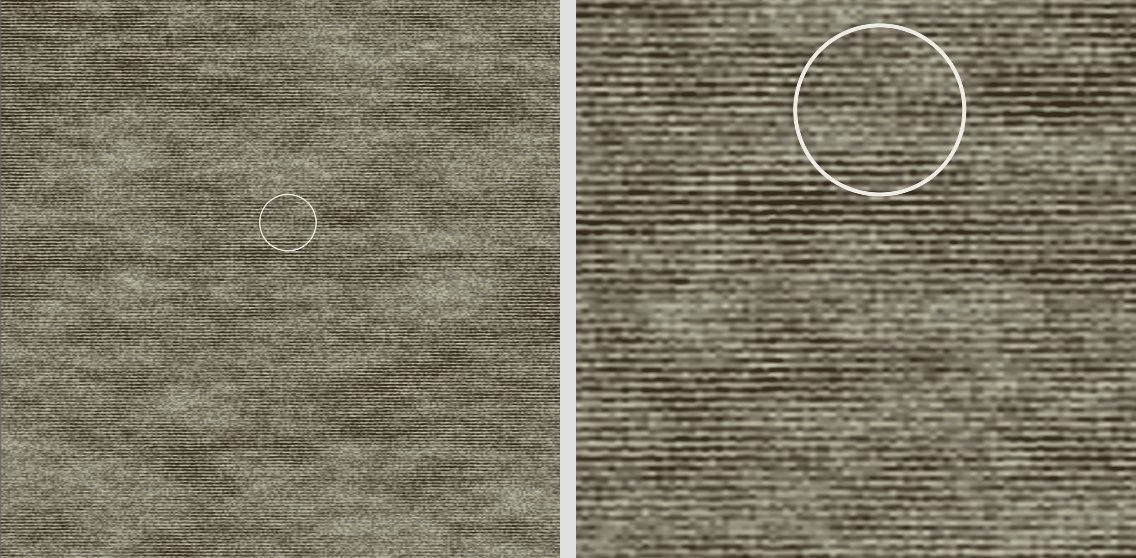
Left, the full canvas; right, a detail of the centre.
This texture is drawn by a WebGL 1 fragment shader. Its source:

```glsl
precision highp float;
// Worn ribbed cloth: fine horizontal threads in olive brown under streaky pale wear.
// Stretched value noise makes the wear, a sine wave the ribs, fine noise the grain;
// a thin pale ring lies above the centre and a grey edge runs down the left.

uniform vec2 u_resolution;

#define RIB_COUNT 170.0
#define RIB_CONTRAST 0.33
#define GRAIN_SCALE vec2(250.0, 370.0)
#define GRAIN_CONTRAST 0.72
#define WEAR_SCALE vec2(6.5, 23.0)
#define WEAR_CONTRAST 0.72
#define BLOTCH_CONTRAST 0.32
#define STREAK_CONTRAST 0.3
#define MEAN_TONE 0.51
#define RING_CENTER vec2(0.516, 0.601)
#define RING_RADIUS 0.0505
#define RING_HALF_WIDTH 0.0012

const vec3 DARK_BROWN = vec3(0.28, 0.25, 0.19);
const vec3 MID_OLIVE = vec3(0.47, 0.45, 0.385);
const vec3 PALE_SAGE = vec3(0.66, 0.65, 0.57);
const vec3 EDGE_GREY = vec3(0.40, 0.40, 0.40);
const vec3 RING_WHITE = vec3(0.93, 0.92, 0.89);

float hash(vec2 p) {
  vec3 q = fract(p.xyx * 0.1031);
  q += dot(q, q.yzx + 33.33);
  return fract((q.x + q.y) * q.z);
}

float valueNoise(vec2 p) {
  vec2 cell = floor(p);
  vec2 f = fract(p);
  f = f * f * (3.0 - 2.0 * f);
  float low = mix(hash(cell), hash(cell + vec2(1.0, 0.0)), f.x);
  float high = mix(hash(cell + vec2(0.0, 1.0)), hash(cell + vec2(1.0, 1.0)), f.x);
  return mix(low, high, f.y);
}

// Layered noise, centred on zero
float layeredNoise(vec2 p) {
  float sum = 0.0;
  float weight = 0.5;
  for (int i = 0; i < 5; i++) {
    sum += weight * (valueNoise(p) - 0.5);
    p = p * 2.03 + vec2(17.3, 9.1);
    weight *= 0.6;
  }
  return sum;
}

// Brightness of the cloth: 0 is dark brown, 1 is pale sage
float clothTone(vec2 p) {
  float wear = layeredNoise(p * WEAR_SCALE + 3.7);
  float blotch = layeredNoise(p * vec2(5.0, 7.0) + 41.0);

  // Ribs fade where the cloth is worn pale and break up along their length
  float row = p.y * RIB_COUNT;
  float wobble = 0.12 * (valueNoise(p * vec2(50.0, 90.0)) - 0.5);
  float rib = sin(6.28318 * (row + wobble));
  float breaks = 0.6 + 0.8 * valueNoise(vec2(p.x * 40.0, floor(row) * 0.5) + 70.0);
  float ribStrength = clamp(1.0 - 2.4 * wear - 1.4 * blotch, 0.25, 1.5) * breaks;

  // Fine speckle and short streaks along the threads
  float grain = valueNoise(p * GRAIN_SCALE + 11.0) - 0.5;
  float streak = valueNoise(vec2(p.x * 22.0, row * 0.5) + 23.0) - 0.5;

  return MEAN_TONE + WEAR_CONTRAST * wear + BLOTCH_CONTRAST * blotch
    + RIB_CONTRAST * ribStrength * rib
    + GRAIN_CONTRAST * grain + STREAK_CONTRAST * streak;
}

vec3 clothColor(float tone) {
  float t = clamp(tone, -0.2, 1.25);
  return t < 0.5 ? mix(DARK_BROWN, MID_OLIVE, t * 2.0)
                 : mix(MID_OLIVE, PALE_SAGE, t * 2.0 - 1.0);
}

void main() {
  vec2 p = gl_FragCoord.xy / u_resolution.y;
  float pixel = 1.0 / u_resolution.y;

  vec3 color = clothColor(clothTone(p));

  // Grey left edge
  float edge = 1.0 - smoothstep(0.0015, 0.0015 + pixel, p.x);
  color = mix(color, EDGE_GREY, 0.8 * edge);

  // Thin ring
  float ringDistance = abs(length(p - RING_CENTER) - RING_RADIUS) - RING_HALF_WIDTH;
  float ring = 1.0 - smoothstep(-0.5 * pixel, 0.5 * pixel, ringDistance);
  color = mix(color, RING_WHITE, ring);

  gl_FragColor = vec4(color, 1.0);
}
```
